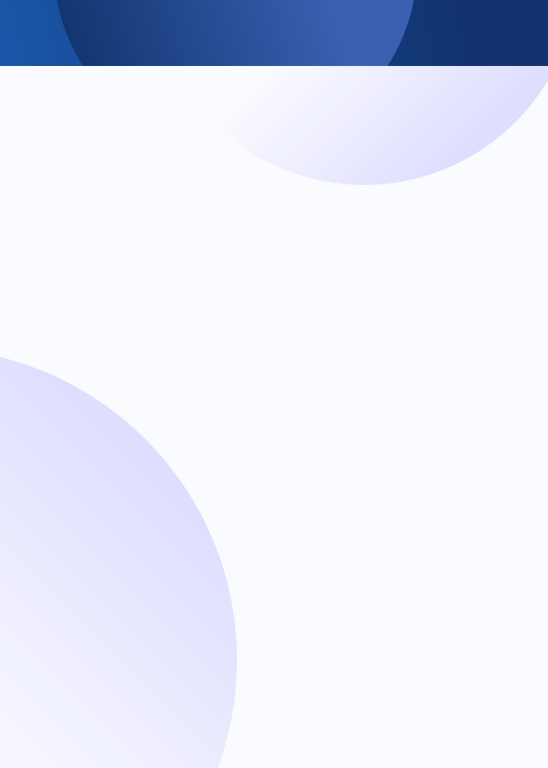
Write a Shadertoy shader that draws this background.

```glsl
// A pale page with two lavender discs below a deep blue header band that
// holds one lighter disc. Each shape is an antialiased distance function
// filled with a linear gradient; lengths are in units of canvas height.

// Layout: discs are (centre x, centre y, radius)
const float HEADER_EDGE = 0.9141;
const vec3 HEADER_DISC = vec3(0.3064, 1.0430, 0.2363);
const vec3 UPPER_DISC = vec3(0.4740, 1.0378, 0.2786);
const vec3 LOWER_DISC = vec3(-0.0979, 0.1406, 0.4065);

// Gradient axes: (start, end)
const vec4 HEADER_AXIS = vec4(0.0, 0.914, 0.585, 1.05);
const vec4 HEADER_DISC_AXIS = vec4(0.100, 0.918, 0.430, 1.02);
const vec4 UPPER_AXIS = vec4(0.350, 0.914, 0.530, 0.734);
const vec4 LOWER_AXIS = vec4(0.0, -0.059, 0.319, 0.260);

// Colours
const vec3 PAGE = vec3(0.980, 0.985, 1.000);
const vec3 LAVENDER = vec3(0.878, 0.871, 1.000);
const vec3 HEADER_BRIGHT = vec3(0.102, 0.337, 0.659);
const vec3 HEADER_DARK = vec3(0.070, 0.200, 0.435);
const vec3 DISC_DARK = vec3(0.070, 0.212, 0.440);
const vec3 DISC_BRIGHT = vec3(0.232, 0.376, 0.698);

// Coverage of a signed distance, softened over one pixel
float coverage(float dist) {
    return clamp(0.5 - dist * iResolution.y, 0.0, 1.0);
}

float discMask(vec2 p, vec3 disc) {
    return coverage(length(p - disc.xy) - disc.z);
}

vec3 linearGradient(vec2 p, vec4 axis, vec3 from, vec3 to) {
    vec2 span = axis.zw - axis.xy;
    float t = dot(p - axis.xy, span) / dot(span, span);
    return mix(from, to, clamp(t, 0.0, 1.0));
}

void mainImage(out vec4 fragColor, in vec2 fragCoord) {
    vec2 p = fragCoord / iResolution.y;

    // Page and its two lavender discs
    vec3 color = PAGE;
    color = mix(color, linearGradient(p, UPPER_AXIS, PAGE, LAVENDER), discMask(p, UPPER_DISC));
    color = mix(color, linearGradient(p, LOWER_AXIS, PAGE, LAVENDER), discMask(p, LOWER_DISC));

    // Header band with its disc
    vec3 header = linearGradient(p, HEADER_AXIS, HEADER_BRIGHT, HEADER_DARK);
    vec3 headerDisc = linearGradient(p, HEADER_DISC_AXIS, DISC_DARK, DISC_BRIGHT);
    header = mix(header, headerDisc, discMask(p, HEADER_DISC));
    color = mix(color, header, coverage(HEADER_EDGE - p.y));

    fragColor = vec4(color, 1.0);
}
```
